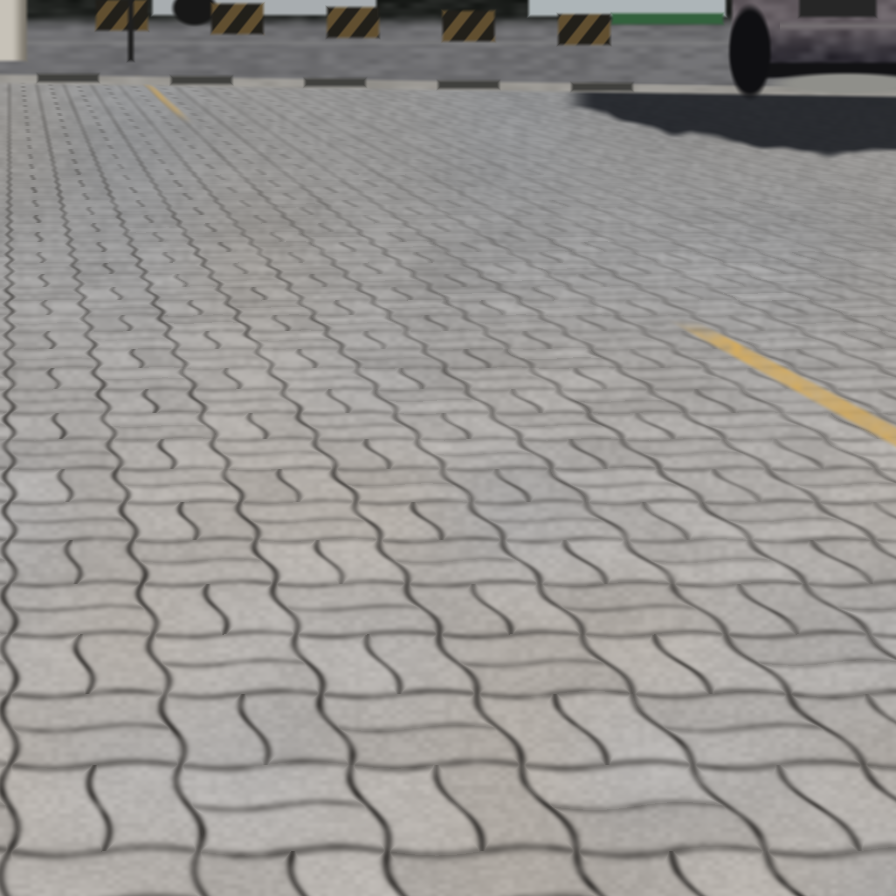
Reproduce this texture procedurally as a Shadertoy shader.

```glsl
// Interlocking pavers in basket weave run to a road with parked vehicles.
// The ground is mapped by perspective to lanes (u) and rows (w); wavy joints
// are Gaussian lines whose coverage falls with distance.
#define HORIZON 0.05     // height of the horizon above the top edge
#define VANISH_X 0.0104  // where the lanes converge
#define SPREAD 0.211     // lane width per unit of depth below the horizon
#define ROW_SCALE 9.4    // rows of blocks per inverse depth
#define ROW_PHASE 1.40
#define WAVE 0.045       // waviness of the joints
#define BLUR 0.0028      // softness of the joints
#define STONE_NEAR vec3(0.695, 0.68, 0.665)
#define STONE_FAR vec3(0.585, 0.585, 0.585)
#define JOINT vec3(0.20, 0.19, 0.18)
#define PAINT vec3(0.83, 0.67, 0.37)

const float TAU = 6.2831853;

float hash(vec2 p) {
    vec3 q = fract(p.xyx * 0.1031);
    q += dot(q, q.yzx + 33.33);
    return fract((q.x + q.y) * q.z);
}

float noise(vec2 p) {
    vec2 i = floor(p), f = fract(p);
    f = f * f * (3.0 - 2.0 * f);
    return mix(mix(hash(i), hash(i + vec2(1, 0)), f.x),
               mix(hash(i + vec2(0, 1)), hash(i + vec2(1, 1)), f.x), f.y);
}

// Soft masks: box, ellipse and band
float box(vec2 p, vec2 center, vec2 halfSize) {
    vec2 d = abs(p - center) - halfSize;
    return 1.0 - smoothstep(-0.003, 0.003, max(d.x, d.y));
}

float ellipse(vec2 p, vec2 center, vec2 radius) {
    float d = (length((p - center) / radius) - 1.0) * min(radius.x, radius.y);
    return 1.0 - smoothstep(-0.003, 0.003, d);
}

float band(float d, float halfWidth, float soft) {
    return 1.0 - smoothstep(halfWidth - soft, halfWidth + soft, abs(d));
}

float joint(float d, float width) {
    float r = sqrt(width * width + BLUR * BLUR);
    return width / r * exp(-d * d / (r * r));
}

float toInteger(float x) { return abs(x - floor(x + 0.5)); }

vec3 pavers(vec2 p) {
    float depth = p.y + HORIZON;
    float u = (p.x - VANISH_X) / (SPREAD * depth);
    float w = ROW_SCALE / depth - ROW_PHASE;
    float near = smoothstep(0.14, 0.40, depth);
    float laneSize = SPREAD * depth / length(vec2(1.0, u * SPREAD));
    float rowSize = depth * depth / ROW_SCALE;
    vec2 g = vec2(u - WAVE * near * sin(TAU * w), w + WAVE * near * sin(TAU * u));
    vec2 cell = floor(g), f = fract(g);
    bool split = mod(cell.x + cell.y, 2.0) < 0.5;

    // Stone tone per brick, with broad stains and fine grain
    float side = split ? step(0.5, f.x) : step(0.5, f.y);
    float tone = (hash(cell * 2.0 + vec2(side, 7.0 * side) + 90.0) - 0.5) * 0.055 * near;
    tone += (noise(p * vec2(12, 20)) - 0.5) * 0.035;
    tone += (noise(p * vec2(130, 190)) - 0.5) * 0.05;
    vec3 col = mix(STONE_FAR, STONE_NEAR, smoothstep(0.12, 0.62, depth)) + tone;
    col += vec3(-0.5, 0.0, 0.7) * (noise(p * 7.0 + 4.0) - 0.5) * 0.03;

    // Long joints, cross joints and the middle joint of each block
    float wear = 0.65 + 0.5 * noise(p * vec2(45, 70));
    float lane = joint(toInteger(g.x) * laneSize, 0.022 * laneSize);
    float row = joint(toInteger(g.y) * rowSize, 0.045 * rowSize) * 0.65;
    float mid = split ? joint(abs(f.x - 0.5) * laneSize, 0.02 * laneSize)
                      : joint(abs(f.y - 0.5) * rowSize, 0.04 * rowSize) * 0.5;
    col = mix(col, JOINT, min(max(lane, max(row, mid)) * wear, 0.9));

    // Painted bay lines that follow the lanes
    float ragged = 0.6 + 0.4 * noise(p * 90.0);
    float nearLine = band(u - 8.73, 0.17, 0.07) * smoothstep(0.355, 0.385, p.y);
    float farLine = band(u - 5.07, 0.13, 0.12) * (1.0 - smoothstep(0.115, 0.14, p.y));
    return mix(col, PAINT, max(nearLine * 0.95, farLine * 0.7) * ragged);
}

vec3 roadside(vec3 col, vec2 p) {
    float edge = 0.083 + 0.015 * p.x;
    float grain = noise(p * vec2(60, 160)) - 0.5;
    col = mix(col, vec3(0.60, 0.59, 0.57) + grain * 0.08, band(p.y - edge - 0.004, 0.006, 0.003));
    vec3 road = vec3(0.43, 0.43, 0.44) + grain * 0.07;
    road = mix(road, vec3(0.53), band(p.y - 0.048, 0.002, 0.004) * 0.5);
    col = mix(road, col, smoothstep(-0.003, 0.003, p.y - edge));
    vec3 verge = vec3(0.11, 0.12, 0.11) + grain * 0.10;
    col = mix(verge, col, smoothstep(0.014, 0.034, p.y));

    // Vehicles across the road
    col = mix(col, vec3(0.66, 0.68, 0.69), box(p, vec2(0.295, 0.0), vec2(0.125, 0.017)));
    col = mix(col, vec3(0.68, 0.71, 0.72), box(p, vec2(0.70, 0.0), vec2(0.11, 0.018)));
    col = mix(col, vec3(0.20, 0.38, 0.24), box(p, vec2(0.745, 0.021), vec2(0.062, 0.006)));
    col = mix(col, vec3(0.09), ellipse(p, vec2(0.217, 0.009), vec2(0.024, 0.019)));

    // Striped blocks and wheel stops
    for (int i = 0; i < 5; i++) {
        float k = float(i);
        float stripe = smoothstep(-0.3, 0.5, sin((p.x + p.y * 0.8) * 210.0 + k));
        vec3 paint = mix(vec3(0.13, 0.12, 0.10), vec3(0.38, 0.31, 0.19), stripe);
        col = mix(col, paint, box(p, vec2(0.136 + 0.129 * k, 0.017 + 0.004 * k), vec2(0.029, 0.017)));
        vec2 stopAt = vec2(0.076 + 0.149 * k, 0.087 + 0.0025 * k);
        col = mix(col, vec3(0.25, 0.25, 0.24), box(p, stopAt, vec2(0.034, 0.0045)));
    }
    col = mix(col, vec3(0.12), box(p, vec2(0.146, 0.03), vec2(0.003, 0.038)));
    vec3 pole = vec3(0.78, 0.76, 0.72) - 0.3 * smoothstep(0.012, 0.03, p.x);
    return mix(col, pole, box(p, vec2(0.012, 0.03), vec2(0.018, 0.038)));
}

vec3 parkedCar(vec3 col, vec2 p) {
    float grain = noise(p * vec2(70, 110)) - 0.5;
    col = mix(col, vec3(0.07, 0.07, 0.08), box(p, vec2(0.93, 0.045), vec2(0.10, 0.042)));
    col = mix(col, vec3(0.56, 0.56, 0.54), ellipse(p, vec2(0.945, 0.093), vec2(0.077, 0.011)));
    vec3 body = mix(vec3(0.40, 0.37, 0.39), vec3(0.19, 0.18, 0.21), smoothstep(0.015, 0.07, p.y));
    col = mix(col, body + grain * 0.12, box(p, vec2(0.93, 0.018), vec2(0.113, 0.052)));
    col = mix(col, vec3(0.15), box(p, vec2(0.935, 0.006), vec2(0.043, 0.013)));
    col = mix(col, vec3(0.45, 0.43, 0.44), band(p.y - 0.029, 0.003, 0.004) * step(0.87, p.x));
    return mix(col, vec3(0.06, 0.06, 0.07), ellipse(p, vec2(0.837, 0.058), vec2(0.023, 0.05)));
}

void mainImage(out vec4 fragColor, in vec2 fragCoord) {
    vec2 p = fragCoord / iResolution.xy;
    p.y = 1.0 - p.y; // measured downward from the top edge
    vec3 col = pavers(p);

    // Cast shadow with a ragged lower edge
    float rim = 0.115 + 0.055 * smoothstep(0.55, 0.92, p.x) + 0.012 * (noise(p * 40.0) - 0.5);
    float shade = smoothstep(0.622, 0.665, p.x) * (1.0 - smoothstep(-0.005, 0.005, p.y - rim));
    col = mix(col, vec3(0.15, 0.16, 0.18) + (col - 0.58) * 0.2, shade * 0.97);

    col = roadside(col, p);
    col = parkedCar(col, p);
    fragColor = vec4(clamp(col, 0.0, 1.0), 1.0);
}
```
